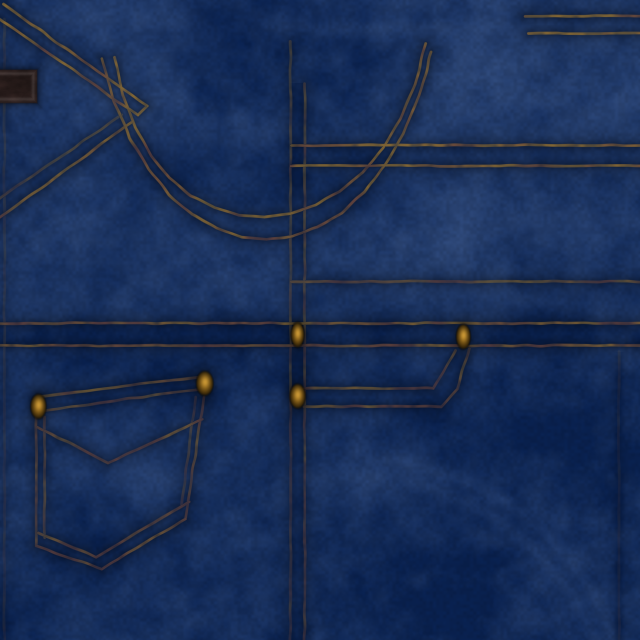
This texture is drawn by a WebGL 2 fragment shader. Its source:

```glsl
#version 300 es
precision highp float;
// Worn blue denim with pocket outlines, paired gold seams, brass rivets and a leather tab.
#define DENIM_DARK vec3(0.035, 0.125, 0.30)
#define DENIM_WORN vec3(0.175, 0.275, 0.46)
#define GOLD vec3(0.56, 0.43, 0.20)
#define RUST vec3(0.42, 0.27, 0.24)
#define BRASS vec3(0.46, 0.32, 0.07)
#define LEATHER vec3(0.15, 0.105, 0.10)
#define THREAD_WIDTH 0.0017
#define SHADOW_WIDTH 0.009
uniform vec2 u_resolution;
out vec4 fragColor;
vec2 p, q; // canvas position, and the same with a slight wobble
float threadMask = 0.0, seamShade = 0.0, pixel;

float hash(vec2 v) {
  vec3 h = fract(v.xyx * 0.1031);
  h += dot(h, h.yzx + 33.33);
  return fract((h.x + h.y) * h.z);
}
float noise(vec2 v) {
  vec2 i = floor(v), f = fract(v);
  f = f * f * (3.0 - 2.0 * f);
  return mix(mix(hash(i), hash(i + vec2(1, 0)), f.x),
             mix(hash(i + vec2(0, 1)), hash(i + 1.0), f.x), f.y);
}
float fbm(vec2 v) {
  float sum = 0.0, amp = 0.5;
  for (int i = 0; i < 5; i++, amp *= 0.5) {
    sum += amp * noise(v);
    v = mat2(1.6, 1.2, -1.2, 1.6) * v + 7.3;
  }
  return sum;
}
// Soft spot: centre in xy, radii in zw
float blob(float x, float y, float rx, float ry) {
  vec2 d = (p - vec2(x, y)) / vec2(rx, ry);
  return exp(-dot(d, d));
}
float band(float v, float lo, float hi) {
  return smoothstep(lo - 0.005, lo + 0.005, v) * (1.0 - smoothstep(hi - 0.005, hi + 0.005, v));
}
float segment(vec2 a, vec2 b) {
  vec2 d = b - a;
  return length(q - a - d * clamp(dot(q - a, d) / dot(d, d), 0.0, 1.0));
}
// Thread line with a soft crease around it
void stitch(float dist, float strength) {
  float line = 1.0 - smoothstep(THREAD_WIDTH - pixel * 0.5, THREAD_WIDTH + pixel, dist);
  threadMask = max(threadMask, line * strength);
  seamShade = max(seamShade, exp(-dist / SHADOW_WIDTH) * min(1.0, strength + 0.25));
}
void seam(float x0, float y0, float x1, float y1, float strength) {
  stitch(segment(vec2(x0, y0), vec2(x1, y1)), strength);
}
void across(float x, float y, float strength) { seam(x, y, 1.0, y, strength); }
void upright(float x, float top, float strength) { seam(x, 0.0, x, top, strength); }
// Cubic curve flattened into short pieces
void curveSeam(vec2 a, vec2 b, vec2 c, vec2 d) {
  float dist = 1.0;
  vec2 last = a;
  for (int i = 1; i <= 16; i++) {
    float t = float(i) / 16.0, s = 1.0 - t;
    vec2 next = s * s * s * a + 3.0 * s * t * (s * b + t * c) + t * t * t * d;
    dist = min(dist, segment(last, next));
    last = next;
  }
  stitch(dist, 0.85);
}
void rivet(inout vec3 col, float x, float y, float rx) {
  vec2 d = (p - vec2(x, y)) / vec2(rx, 0.0185), h = d - vec2(0.05, 0.15);
  float r = length(d);
  col *= 1.0 - 0.55 * exp(-1.8 * max(r - 0.8, 0.0));
  vec3 metal = BRASS * (1.05 - 0.75 * r * r) + vec3(0.3, 0.25, 0.13) * exp(-3.5 * dot(h, h));
  col = mix(col, metal, 1.0 - smoothstep(0.85, 1.1 + pixel / rx, r));
}

void main() {
  p = gl_FragCoord.xy / u_resolution;
  pixel = 1.0 / u_resolution.y;
  q = p + 0.0022 * (vec2(noise(p * 45.0), noise(p * 45.0 + 9.0)) - 0.5);
  // Worn and dark areas, with curved fades at lower right
  float wear = 0.24 + 0.16 * smoothstep(0.35, 0.65, p.y);
  wear += 0.34 * blob(0.2, 0.9, 0.11, 0.13) + 0.22 * blob(0.13, 0.6, 0.2, 0.13);
  wear += 0.38 * blob(0.86, 0.86, 0.24, 0.12) + 0.28 * blob(0.74, 0.63, 0.28, 0.1);
  wear += 0.2 * blob(0.17, 0.25, 0.16, 0.12) + 0.25 * blob(0.57, 0.25, 0.12, 0.04);
  wear += 0.25 * blob(0.58, 0.955, 0.18, 0.012) + 0.22 * blob(0.38, 0.79, 0.12, 0.03);
  wear -= 0.42 * blob(0.37, 0.9, 0.1, 0.1) + 0.25 * blob(0.53, 0.89, 0.1, 0.09);
  wear -= 0.24 * blob(0.72, 0.09, 0.12, 0.09) + 0.15 * blob(0.85, 0.33, 0.2, 0.08);
  float arc = length(p - vec2(0.55, -0.15)), fade = (arc - 0.42) / 0.035;
  wear += 0.22 * exp(-fade * fade) * smoothstep(0.5, 0.75, p.x) * (0.6 + 0.4 * sin(arc * 190.0));
  wear += 0.75 * (fbm(p * 7.0) - 0.48) + 0.65 * (fbm(p * 32.0 + 4.0) - 0.48);
  // Dark strips between paired seams
  float strips = band(p.y, 0.46, 0.495) + 0.6 * band(p.y, 0.741, 0.773) * step(0.455, p.x);
  strips += 0.7 * band(p.x, 0.454, 0.476) * step(p.y, 0.87) + 0.5 * band(p.x, 0.962, 0.974) * step(p.y, 0.45);
  wear -= 0.28 * strips;
  // Straight seams
  across(0.0, 0.495, 0.8);    across(0.0, 0.46, 0.8);
  across(0.455, 0.773, 0.9);  across(0.455, 0.741, 0.9);  across(0.455, 0.56, 0.65);
  across(0.82, 0.975, 0.9);   across(0.825, 0.948, 0.9);
  upright(0.454, 0.935, 0.4); upright(0.476, 0.87, 0.5);
  upright(0.007, 0.97, 0.2);  upright(0.967, 0.45, 0.15);
  // Curved yoke and upper left straps
  curveSeam(vec2(0.159, 0.909), vec2(0.247, 0.53), vec2(0.588, 0.53), vec2(0.674, 0.919));
  curveSeam(vec2(0.18, 0.911), vec2(0.225, 0.574), vec2(0.595, 0.574), vec2(0.665, 0.932));
  seam(0.005, 0.993, 0.23, 0.835, 0.9); seam(0.0, 0.97, 0.215, 0.82, 0.9);
  seam(0.215, 0.82, 0.23, 0.835, 0.7);
  seam(0.0, 0.691, 0.19, 0.82, 0.45);   seam(0.0, 0.661, 0.205, 0.808, 0.8);
  // Patch pocket: top, flap, sides, point
  seam(0.062, 0.381, 0.312, 0.411, 0.7);  seam(0.07, 0.359, 0.312, 0.392, 0.6);
  seam(0.059, 0.333, 0.169, 0.277, 0.7);  seam(0.169, 0.277, 0.316, 0.345, 0.7);
  seam(0.057, 0.349, 0.057, 0.147, 0.6);  seam(0.07, 0.349, 0.07, 0.16, 0.5);
  seam(0.289, 0.189, 0.319, 0.38, 0.6);   seam(0.283, 0.21, 0.306, 0.38, 0.4);
  seam(0.057, 0.147, 0.159, 0.111, 0.75); seam(0.159, 0.111, 0.289, 0.189, 0.75);
  seam(0.06, 0.167, 0.15, 0.13, 0.7);     seam(0.15, 0.13, 0.295, 0.216, 0.7);
  // Coin pocket
  seam(0.475, 0.393, 0.677, 0.393, 0.7); seam(0.677, 0.393, 0.712, 0.453, 0.6);
  seam(0.475, 0.365, 0.69, 0.365, 0.7);  seam(0.69, 0.365, 0.714, 0.392, 0.65);
  seam(0.714, 0.392, 0.733, 0.456, 0.6);
  // Cloth, weave and thread
  vec3 col = mix(DENIM_DARK, DENIM_WORN, clamp(wear, 0.0, 1.0));
  col *= (0.93 + 0.14 * noise(p * 190.0)) * (1.0 - 0.42 * seamShade);
  vec3 thread = mix(RUST, GOLD, smoothstep(0.3, 0.75, noise(p * 38.0) * 0.6 + p.y * 0.4));
  col = mix(col, thread, threadMask * (0.55 + 0.45 * noise(p * 110.0)));
  // Leather tab
  vec2 box = abs(p - vec2(0.02, 0.865)) - vec2(0.038, 0.026);
  float tab = max(box.x, box.y), rim = (tab + 0.006) / 0.003;
  col *= 1.0 - 0.5 * exp(-max(tab, 0.0) / 0.006);
  vec3 hide = LEATHER * (0.65 + 0.7 * fbm(p * vec2(50, 90))) + 0.09 * exp(-rim * rim);
  col = mix(col, hide, 1.0 - smoothstep(-pixel, pixel, tab));
  // Rivets
  rivet(col, 0.06, 0.365, 0.012);   rivet(col, 0.32, 0.401, 0.013);
  rivet(col, 0.465, 0.477, 0.01);   rivet(col, 0.465, 0.381, 0.012);
  rivet(col, 0.724, 0.474, 0.011);
  fragColor = vec4(col, 1.0);
}
```
